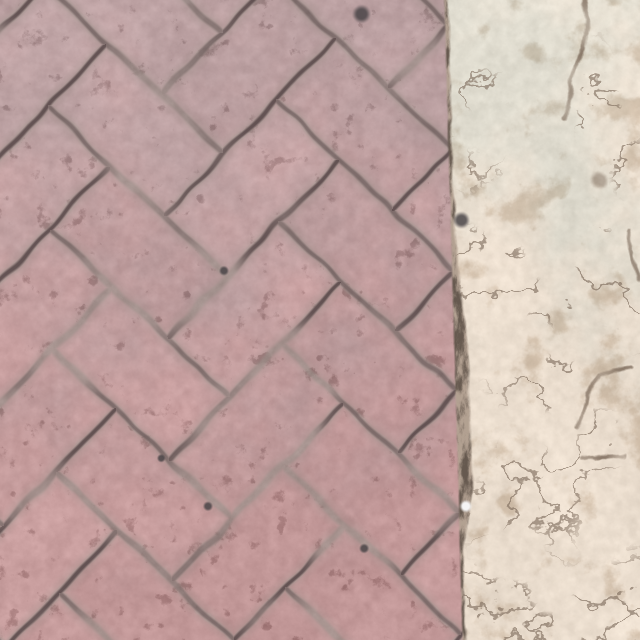
Give the GLSL for this texture, as a Shadertoy shader.

```glsl
// Worn pink herringbone paving beside a pale, cracked concrete strip.
// Bricks are box distances repeated on a skewed lattice; joints, grain,
// stains and cracks come from value noise and a few line segments.
#define RATIO 1.86                      // brick length over width
#define ORIGIN vec2(0.2565, 0.3385)     // left corner of one rising brick
#define RISE vec2(0.0938, -0.0977)      // brick width along the rising axis
#define FALL vec2(0.0977, 0.0925)       // brick width along the falling axis
#define JOINT 0.038                     // half joint, in brick widths
#define BRICK_TOP vec3(0.735, 0.630, 0.635)
#define BRICK_LOW vec3(0.770, 0.605, 0.605)
#define GROUT vec3(0.625, 0.565, 0.545)
#define DARK vec3(0.345, 0.280, 0.285)
#define SLAB_TOP vec3(0.885, 0.870, 0.820)
#define SLAB_LOW vec3(0.920, 0.868, 0.808)

float hash(vec2 p) {
    vec3 q = fract(vec3(p.xyx) * 0.1031);
    q += dot(q, q.yzx + 33.33);
    return fract((q.x + q.y) * q.z);
}

float noise(vec2 p) {
    vec2 i = floor(p), f = fract(p);
    f = f * f * (3.0 - 2.0 * f);
    return mix(mix(hash(i), hash(i + vec2(1, 0)), f.x),
               mix(hash(i + vec2(0, 1)), hash(i + vec2(1, 1)), f.x), f.y);
}

float fbm(vec2 p) {
    float sum = 0.0, amp = 0.5;
    for (int i = 0; i < 5; i++) {
        sum += amp * noise(p);
        p = mat2(1.6, 1.2, -1.2, 1.6) * p + 7.3;
        amp *= 0.5;
    }
    return sum / 0.97;
}

float segment(vec2 p, vec2 a, vec2 b) {
    vec2 d = b - a;
    return length(p - a - d * clamp(dot(p - a, d) / dot(d, d), 0.0, 1.0));
}

float spot(vec2 p, vec2 c, float r) {
    return 1.0 - smoothstep(r * 0.5, r * 1.25, length(p - c));
}

// Nearest brick: x = signed distance, y = 1 on a rising joint, z = brick hash
vec3 herringbone(vec2 q) {
    vec2 cell = floor(vec2(q.y - q.x, (q.x + q.y) / RATIO) * 0.5);
    vec3 best = vec3(9.0, 0.0, 0.0);
    for (int i = -2; i <= 2; i++)
    for (int j = -1; j <= 1; j++)
    for (int k = 0; k < 2; k++) {
        vec2 id = cell + vec2(i, j);
        vec2 corner = id.x * vec2(-1, 1) + id.y * vec2(RATIO);
        vec2 size = k == 0 ? vec2(RATIO, 1) : vec2(1, RATIO);
        if (k == 1) corner.x += RATIO;
        vec2 e = abs(q - corner - size * 0.5) - size * 0.5;
        float d = max(e.x, e.y);
        if (d < best.x) best = vec3(d, step(e.x, e.y), hash(id + 17.0 * float(k) + 40.0));
    }
    return best;
}

vec3 paving(vec2 p, float px) {
    vec2 wobble = vec2(noise(p * 26.0), noise(p * 26.0 + 50.0)) - 0.5;
    vec3 b = herringbone(inverse(mat2(RISE, FALL)) * (p + wobble * 0.007 - ORIGIN));
    float aa = px / 0.134, grain = fbm(p * 75.0), blotch = fbm(p * 11.0 + 3.0);

    vec3 col = mix(BRICK_TOP, BRICK_LOW, smoothstep(0.0, 0.9, p.y + (blotch - 0.5) * 0.7));
    col += (b.z - 0.5) * 0.025 + (grain - 0.5) * 0.10 + (blotch - 0.5) * 0.06;
    col = mix(col, GROUT, 0.30 * smoothstep(-0.16, -0.02, b.x));
    col -= 0.12 * smoothstep(0.67, 0.82, fbm(p * 48.0 + 9.0));

    // Pale grout with a broken dark line along its middle
    float edge = b.x + JOINT + (grain - 0.5) * 0.03;
    col = mix(col, GROUT + (grain - 0.5) * 0.12, 0.75 * smoothstep(-aa - 0.015, aa + 0.015, edge));
    float worn = smoothstep(0.28, 0.65, noise(p * 9.0 + 4.0));
    float line = smoothstep(-0.034 - aa, -0.012, b.x - (worn - 0.6) * 0.012);
    return mix(col, DARK, line * worn * mix(0.50, 0.85, b.y));
}

vec3 concrete(vec2 p, float px) {
    float cloud = fbm(p * 9.0 + 20.0), grain = fbm(p * 85.0);
    vec3 col = mix(SLAB_TOP, SLAB_LOW, smoothstep(0.0, 0.55, p.y + cloud - 0.5));
    col += (cloud - 0.5) * 0.08 + (grain - 0.5) * 0.09;
    col -= vec3(0.10, 0.12, 0.14) * smoothstep(0.56, 0.78, fbm(p * 24.0 + 5.0));

    // Fine scattered cracks, denser low and to the right
    float vein = abs(fbm(p * vec2(17.0, 21.0) + 31.0) - 0.5);
    float area = smoothstep(0.50, 0.68, noise(p * 15.0 + 8.0) + 0.22 * (p.y - 0.4) + 0.3 * (p.x - 0.85));
    float crack = 0.65 * area * (1.0 - smoothstep(0.006, 0.022 + px, vein));

    // Longer wandering cracks
    vec2 w = p + 0.018 * (vec2(fbm(p * 25.0), fbm(p * 25.0 + 60.0)) - 0.5);
    float d = min(segment(w, vec2(0.915, -0.01), vec2(0.913, 0.06)), segment(w, vec2(0.913, 0.06), vec2(0.880, 0.19)));
    d = min(d, min(segment(w, vec2(0.985, 0.574), vec2(0.935, 0.588)), segment(w, vec2(0.935, 0.588), vec2(0.900, 0.67))));
    d = min(d, min(segment(w, vec2(0.982, 0.36), vec2(0.995, 0.44)), segment(w, vec2(0.91, 0.715), vec2(0.975, 0.710))));
    crack = max(crack, (1.0 - smoothstep(0.0008, 0.0035 + px, d)) * (0.35 + 0.55 * noise(p * 35.0)));
    crack = max(crack, 0.5 * spot(w, vec2(0.935, 0.28), 0.013));
    return mix(col, vec3(0.50, 0.43, 0.37), crack);
}

void mainImage(out vec4 fragColor, in vec2 fragCoord) {
    vec2 p = vec2(fragCoord.x / iResolution.x, 1.0 - fragCoord.y / iResolution.y);
    float px = 1.0 / iResolution.y, rough = fbm(p * vec2(40.0, 28.0)) - 0.5;

    // Soil-filled gap between the paving and the slab
    float brickEdge = 0.694 + 0.029 * p.y + 0.003 * rough;
    float gap = 0.005 + 0.016 * smoothstep(0.36, 0.56, p.y) * (1.0 - smoothstep(0.74, 0.88, p.y));
    float slabEdge = brickEdge + gap + 0.006 * rough;
    vec3 soil = mix(vec3(0.40, 0.35, 0.31), vec3(0.70, 0.63, 0.57), smoothstep(0.3, 0.7, fbm(p * vec2(110.0, 45.0))));
    vec3 col = mix(paving(p, px), soil, smoothstep(-px - 0.001, px + 0.001, p.x - brickEdge));
    col = mix(col, concrete(p, px), smoothstep(-px - 0.001, px + 0.002, p.x - slabEdge));

    // Dark pits and one bright chip
    float pits = max(spot(p, vec2(0.565, 0.022), 0.013), spot(p, vec2(0.721, 0.344), 0.012));
    pits = max(pits, max(spot(p, vec2(0.569, 0.857), 0.007), spot(p, vec2(0.325, 0.791), 0.007)));
    pits = max(pits, max(spot(p, vec2(0.350, 0.423), 0.007), spot(p, vec2(0.252, 0.716), 0.006)));
    col = mix(col, vec3(0.29, 0.27, 0.28), 0.85 * pits);
    col = mix(col, vec3(0.96), spot(p, vec2(0.728, 0.791), 0.009));
    fragColor = vec4(clamp(col, 0.0, 1.0), 1.0);
}
```
